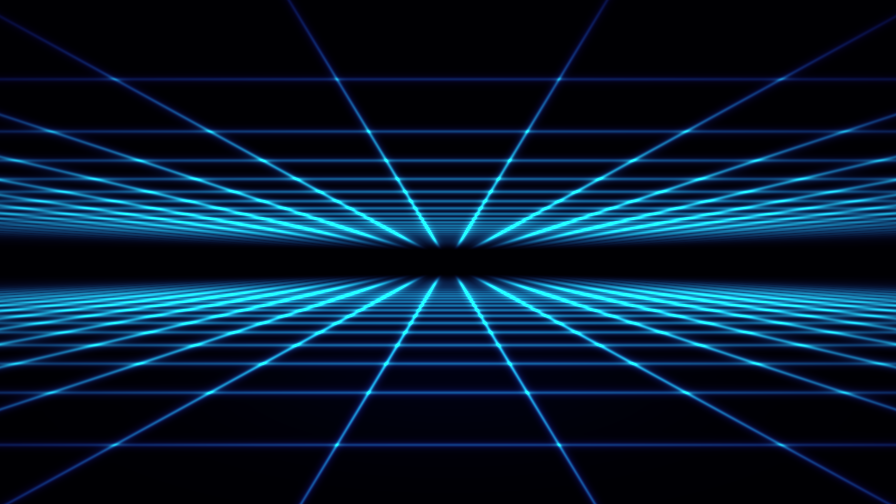
This background is drawn by a WebGL 1 fragment shader. Its source:

```glsl
precision highp float;
// Two glowing neon grids, floor and ceiling, receding to a dark horizon.

uniform vec2 u_resolution;

#define HORIZON 0.480       // height of the vanishing line
#define ROW_DEPTH 0.907     // perspective scale of the cross lines
#define COLUMN_GAP 1.215    // column spacing per unit of drop
#define CORE_WIDTH 0.0034
#define GLOW_WIDTH 0.0105
#define GLOW_LEVEL 0.26
#define ROW_LEVEL 0.68
#define HAZE_START 0.023    // half height of the dark gap
#define BACKDROP vec3(0.0, 0.0, 0.012)
#define NEON vec3(0.13, 0.82, 0.95)

float gaussian(float x, float width) {
    float t = x / width;
    return exp(-t * t);
}

// Line at every half-integer coordinate; spacing is its gap on the canvas.
float neonLine(float coordinate, float spacing) {
    float pixel = 1.0 / u_resolution.y;
    float distanceToLine = abs(fract(coordinate) - 0.5) * spacing;
    float core = gaussian(distanceToLine, max(CORE_WIDTH, 0.8 * pixel));
    float glow = GLOW_LEVEL * gaussian(distanceToLine, GLOW_WIDTH);
    // Lines too dense to resolve merge into an even tone.
    float resolved = smoothstep(1.0, 2.5, spacing / pixel);
    return mix(0.42, core * (1.0 - GLOW_LEVEL) + glow, resolved);
}

void main() {
    vec2 p = gl_FragCoord.xy / u_resolution.y;
    p.x -= 0.5 * u_resolution.x / u_resolution.y;
    p.y -= HORIZON;
    float drop = max(abs(p.y), 0.001);
    float side = abs(p.x);
    float ceiling = step(0.0, p.y);

    // Perspective grid, with line gaps measured on the canvas
    float rowGap = drop * drop / ROW_DEPTH;
    float columnGap = COLUMN_GAP * drop / length(vec2(1.0, p.x / drop));
    float row = ROW_LEVEL * neonLine(ROW_DEPTH / drop, rowGap);
    float column = neonLine(p.x / (COLUMN_GAP * drop), columnGap);

    // Light falls off toward the viewer and the sides
    float falloff = mix(2.2, 4.5, ceiling);
    float light = exp(-falloff * drop * drop - 0.6 * side * side);
    float hazeDepth = 0.022 + side * mix(0.06, 0.085, ceiling);
    float haze = smoothstep(HAZE_START, HAZE_START + hazeDepth, drop);

    // Crossings flare where both lines are bright
    float energy = (row + column - 0.5 * row * column) * light;
    energy += 0.35 * row * column;
    energy = min(energy * haze, 1.15);

    // Dim lines turn deep blue, bright ones cyan
    float blueShift = mix(1.45, 1.9, smoothstep(0.1, 0.45, drop));
    vec3 color = NEON * vec3(energy, pow(energy, blueShift), energy);

    // Soft blue air above the floor
    float air = exp(-5.0 * p.x * p.x - 40.0 * (p.y + 0.22) * (p.y + 0.22));
    color += BACKDROP + vec3(0.0, 0.005, 0.055) * air * haze;
    gl_FragColor = vec4(min(color, 1.0), 1.0);
}
```
